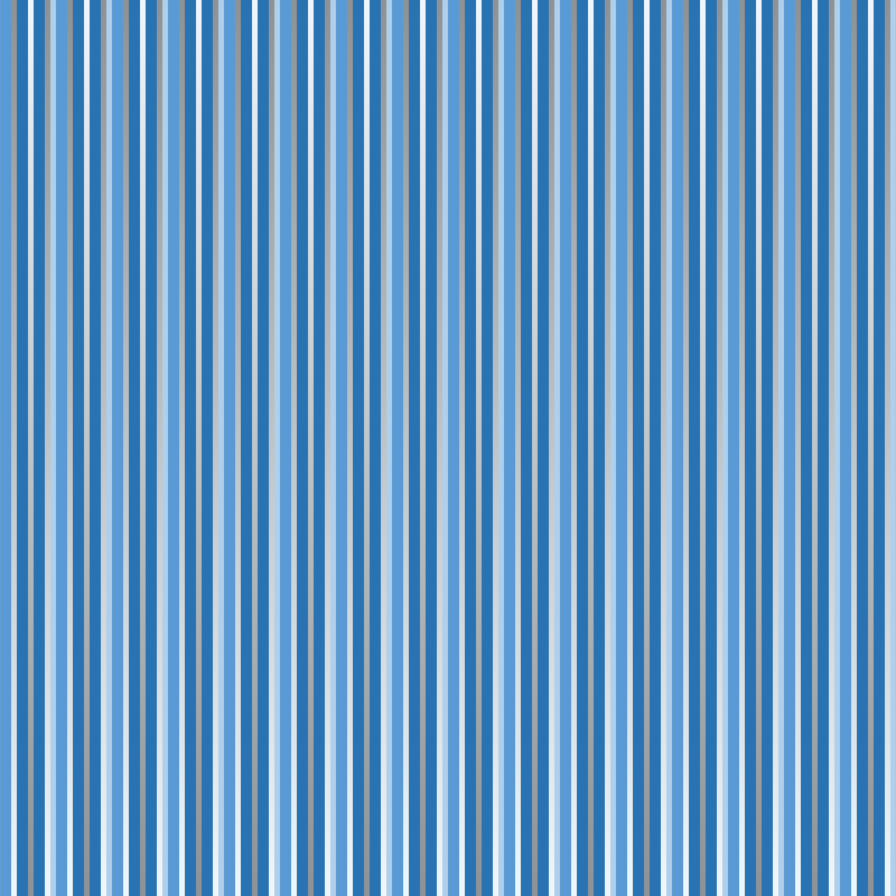
Give the GLSL for this pattern, as a Shadertoy shader.

```glsl
// Vertical blue pinstripes separated by thin metallic lines that fade along their length.

const float REPEATS = 16.0;  // stripe groups across the canvas
const float UNITS = 10.0;    // thin-line widths per group
const float SOFTNESS = 0.28; // edge blur, in thin-line widths

const vec3 MID_BLUE = vec3(0.35, 0.60, 0.83);
const vec3 DARK_BLUE = vec3(0.16, 0.45, 0.70);
const vec3 PALE_BLUE = vec3(0.69, 0.81, 0.92);
const vec3 STEEL = vec3(0.56, 0.57, 0.58);
const vec3 SILVER = vec3(0.94, 0.97, 0.99);

// Coverage of a stripe from start to start + width, wrapping around the group.
// Neighbouring stripes have complementary edges, so their coverages sum to one.
float stripe(float u, float start, float width, float blur) {
    float fromCentre = u - start - 0.5 * width;
    float d = abs(mod(fromCentre + 0.5 * UNITS, UNITS) - 0.5 * UNITS) - 0.5 * width;
    return 1.0 - smoothstep(-0.5 * blur, 0.5 * blur, d);
}

// Metallic tone: 0 is steel, 1 is silver.
vec3 metal(float shine) {
    return mix(STEEL, SILVER, clamp(shine, 0.0, 1.0));
}

vec3 stripeGroup(float u, float height, float blur) {
    vec3 rising = metal(height);         // silver at the top
    vec3 falling = metal(1.0 - height);  // silver at the bottom

    // Broad blue stripes
    vec3 colour = MID_BLUE * stripe(u, 0.0, 2.0, blur);
    colour += DARK_BLUE * stripe(u, 3.0, 2.0, blur);
    colour += DARK_BLUE * stripe(u, 6.0, 2.0, blur);
    colour += PALE_BLUE * stripe(u, 9.0, 1.0, blur);

    // Thin metallic lines
    colour += falling * stripe(u, 2.0, 1.0, blur);
    colour += rising * stripe(u, 5.0, 1.0, blur);
    colour += falling * stripe(u, 8.0, 1.0, blur);
    return colour;
}

void mainImage(out vec4 fragColor, in vec2 fragCoord) {
    vec2 uv = fragCoord / iResolution.xy;
    float u = fract(uv.x * REPEATS) * UNITS;
    float pixel = REPEATS * UNITS / iResolution.x;
    float blur = min(max(SOFTNESS, pixel), 1.0);
    fragColor = vec4(stripeGroup(u, uv.y, blur), 1.0);
}
```
